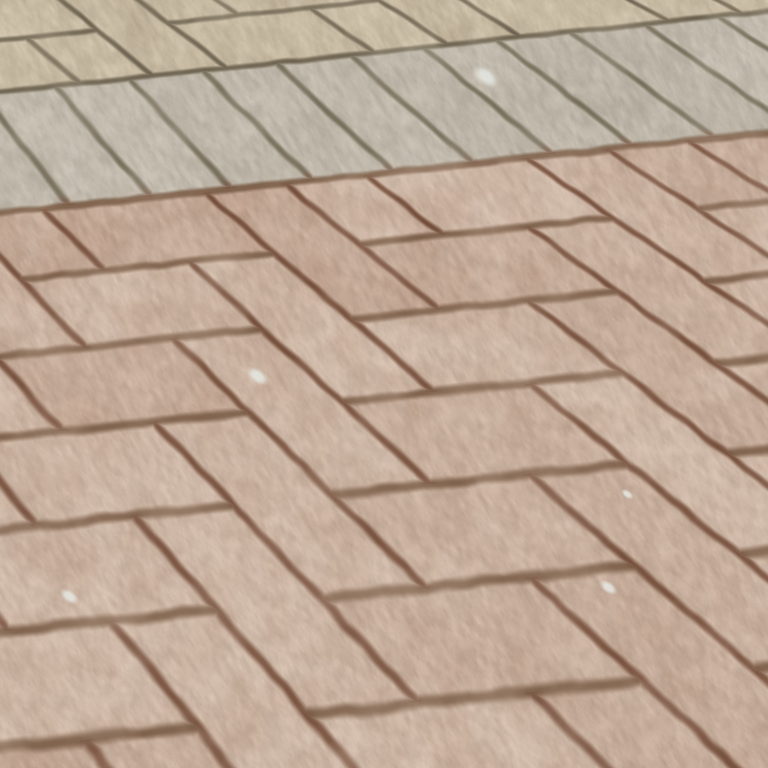
This texture is drawn by a Shadertoy shader. Its source:

```glsl
// Ground plane: canvas steps along and down the courses, origin, taper
const vec2 STEP_ALONG = vec2(0.1100, -0.0116);
const vec2 STEP_DOWN = vec2(0.0775, 0.0664);
const vec2 ORIGIN = vec2(0.4674, 0.3177);
const float TAPER = 0.048;

// Layout in brick widths
const float BAND_TOP = -3.08;
const float BAND_BOTTOM = -1.02;
const float BAND_SHEAR = 0.16;
const float BAND_PHASE = 0.34;
const float JOINT_CORE = 0.008;
const float JOINT_EDGE = 0.088;

// Colours
const vec3 PINK_DARK = vec3(0.745, 0.635, 0.560);
const vec3 PINK_LIGHT = vec3(0.810, 0.725, 0.660);
const vec3 GREY_DARK = vec3(0.725, 0.695, 0.640);
const vec3 GREY_LIGHT = vec3(0.765, 0.735, 0.685);
const vec3 BUFF_DARK = vec3(0.740, 0.685, 0.590);
const vec3 BUFF_LIGHT = vec3(0.805, 0.755, 0.665);
const vec3 JOINT_RED = vec3(0.480, 0.335, 0.260);
const vec3 JOINT_BROWN = vec3(0.520, 0.410, 0.325);
const vec3 JOINT_OLIVE = vec3(0.450, 0.410, 0.335);
const vec3 SPECK = vec3(0.900, 0.910, 0.890);

float hash(vec2 p) {
    vec3 q = fract(p.xyx * vec3(0.1031, 0.1030, 0.0973));
    q += dot(q, q.yzx + 33.33);
    return fract((q.x + q.y) * q.z);
}

float noise(vec2 p) {
    vec2 i = floor(p), f = fract(p);
    f = f * f * (3.0 - 2.0 * f);
    vec2 e = vec2(0.0, 1.0);
    return mix(mix(hash(i), hash(i + e.yx), f.x),
               mix(hash(i + e), hash(i + e.yy), f.x), f.y);
}

float fbm(vec2 p) {
    float sum = 0.0, gain = 0.5;
    for (int i = 0; i < 4; i++) {
        sum += gain * noise(p);
        p = p * 2.03 + 17.0;
        gain *= 0.5;
    }
    return sum;
}

// Canvas point (y down) to paving coordinates
vec2 toGround(vec2 p) {
    vec2 r = p - ORIGIN;
    vec2 down = STEP_DOWN + TAPER * p;
    float y = (STEP_ALONG.x * r.y - STEP_ALONG.y * r.x)
            / (STEP_ALONG.x * down.y - STEP_ALONG.y * down.x);
    return vec2((r.x - down.x * y) / STEP_ALONG.x, y);
}

// Two-to-one herringbone: corner and size of the brick holding g
void herringbone(vec2 g, out vec2 corner, out vec2 size) {
    vec2 cell = floor(g);
    float k = floor(mod(cell.x + cell.y + 0.5, 4.0));
    bool lying = k < 2.0;
    corner = cell - (lying ? vec2(k, 0.0) : vec2(0.0, k - 2.0));
    size = lying ? vec2(2.0, 1.0) : vec2(1.0, 2.0);
}

// Sparse bright chips
float specks(vec2 p) {
    vec2 s = p * 7.0, cell = floor(s);
    vec2 centre = 0.25 + 0.5 * vec2(hash(cell + 3.1), hash(cell + 8.7));
    vec2 d = fract(s) - centre;
    d = vec2(d.x * 0.8 + d.y * 0.6, (d.y * 0.8 - d.x * 0.6) * 1.8);
    float radius = 0.05 + 0.09 * hash(cell + 5.3);
    return step(0.86, hash(cell + 21.0)) * (1.0 - smoothstep(0.4 * radius, 1.3 * radius, length(d)));
}

void mainImage(out vec4 fragColor, in vec2 fragCoord) {
    vec2 p = fragCoord / iResolution.xy;
    p.y = 1.0 - p.y;
    vec2 ground = toGround(p);
    ground += 0.035 * (vec2(noise(p * 38.0), noise(p * 38.0 + 50.0)) - 0.5);
    bool above = ground.y < BAND_TOP;
    bool band = !above && ground.y < BAND_BOTTOM;

    // Brick under this point
    vec2 g = ground, corner, size;
    if (band) {
        g = vec2(g.x + BAND_SHEAR * (g.y - BAND_BOTTOM) - BAND_PHASE, g.y - BAND_TOP);
        corner = vec2(floor(g.x), 0.0);
        size = vec2(1.0, BAND_BOTTOM - BAND_TOP);
    } else {
        if (above) g += vec2(3.0, -3.0 - BAND_TOP);
        herringbone(g, corner, size);
    }
    vec2 local = g - corner;
    vec2 edge = min(local, size - local);
    edge.y = min(edge.y, min(abs(ground.y - BAND_TOP), abs(ground.y - BAND_BOTTOM)));

    // Brick face: tone per brick, mottling and slanted grain
    float tone = hash(corner + (band ? 71.0 : above ? 37.0 : 11.0));
    float mottle = fbm(p * 22.0) - 0.47;
    float grain = fbm(vec2(p.x - 0.6 * p.y, p.y + 0.6 * p.x) * vec2(130.0, 55.0)) - 0.47;
    float shade = clamp(0.22 + 0.65 * tone + 1.1 * mottle, 0.0, 1.0);
    vec3 face = band ? mix(GREY_DARK, GREY_LIGHT, shade)
              : above ? mix(BUFF_DARK, BUFF_LIGHT, shade)
              : mix(PINK_DARK, PINK_LIGHT, shade);
    face += 0.13 * grain;
    face = mix(face, SPECK, 0.85 * specks(p));

    // Sunken joints, uneven in depth
    vec2 gap = 1.0 - smoothstep(vec2(JOINT_CORE), vec2(JOINT_EDGE), edge);
    gap *= 0.78 + 0.22 * smoothstep(0.25, 0.6, fbm(p * 14.0 + 9.0));
    if (band) gap.x *= 0.85;
    vec3 joint = mix(JOINT_BROWN, JOINT_RED, gap.x / (gap.x + gap.y + 0.001));
    joint = mix(JOINT_OLIVE, joint, smoothstep(BAND_BOTTOM - 0.2, BAND_BOTTOM, ground.y));
    joint += 0.10 * mottle;
    fragColor = vec4(mix(face, joint, max(gap.x, gap.y)), 1.0);
}
```
